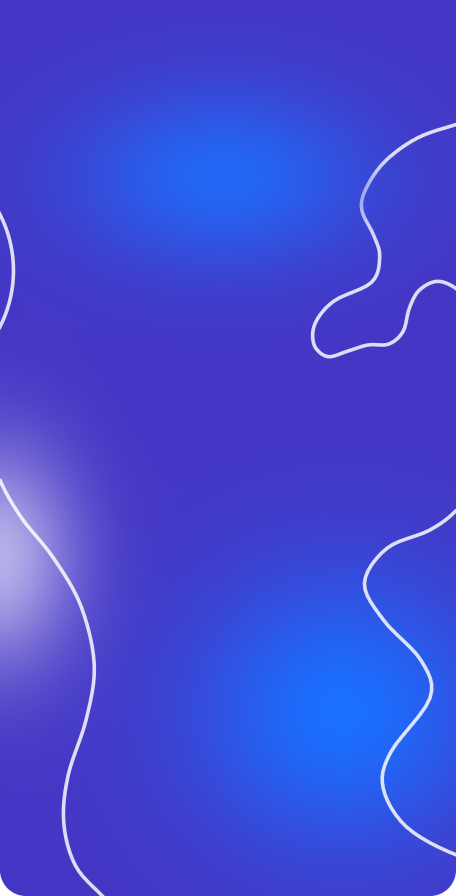
Reproduce this background procedurally as a WebGL 2 fragment shader.

```glsl
#version 300 es
precision highp float;
// Violet backdrop with soft blue and pale glows and thin winding white lines.

uniform vec2 u_resolution;
out vec4 fragColor;

// Canvas units: 1000 is the full height
const vec2 CANVAS = vec2(508.0, 1000.0);
const int KNOTS = 13;
const int STEPS = 6;

const vec3 VIOLET = vec3(0.268, 0.212, 0.770);
const vec3 SKY_BLUE = vec3(0.135, 0.405, 0.960);
const vec3 VIVID_BLUE = vec3(0.105, 0.435, 1.0);
const vec3 LILAC = vec3(0.715, 0.690, 0.915);
const vec3 WHITE = vec3(1.0);

// Spline knots; the first and last only steer the end tangents
const vec2 UPPER_BEND[KNOTS] = vec2[](
  vec2(556, 875), vec2(508, 861), vec2(465, 846), vec2(429, 820), vec2(408, 790),
  vec2(403, 766), vec2(416, 738), vec2(423, 714), vec2(414, 685), vec2(372, 664),
  vec2(351, 639), vec2(350, 615), vec2(365, 602));
const vec2 UPPER_HOOK[KNOTS] = vec2[](
  vec2(351, 639), vec2(350, 615), vec2(365, 602), vec2(387, 608), vec2(410, 615),
  vec2(433, 616), vec2(449, 630), vec2(456, 656), vec2(467, 676), vec2(487, 686),
  vec2(508, 678), vec2(524, 659), vec2(537, 622));
const vec2 RIGHT_WAVE[KNOTS] = vec2[](
  vec2(537, 466), vec2(508, 430), vec2(478, 408), vec2(431, 388), vec2(406, 349),
  vec2(428, 307), vec2(469, 263), vec2(479, 221), vec2(435, 160), vec2(427, 120),
  vec2(453, 77), vec2(508, 46), vec2(560, 35));
const vec2 LEFT_WAVE[KNOTS] = vec2[](
  vec2(-16, 512), vec2(0, 464), vec2(24, 422), vec2(59, 378), vec2(90, 324),
  vec2(105, 258), vec2(96, 197), vec2(76, 135), vec2(71, 82), vec2(84, 34),
  vec2(114, 0), vec2(144, -29), vec2(170, -52));

// Gaussian falloff around an elliptic centre
float glow(vec2 p, vec2 centre, vec2 spread) {
  vec2 d = (p - centre) / spread;
  return exp(-dot(d, d));
}

float segmentDistance(vec2 p, vec2 a, vec2 b) {
  vec2 pa = p - a, ba = b - a;
  return length(pa - ba * clamp(dot(pa, ba) / dot(ba, ba), 0.0, 1.0));
}

// Catmull-Rom interpolation between b and c
vec2 spline(vec2 a, vec2 b, vec2 c, vec2 d, float t) {
  return b + 0.5 * t * (c - a + t * (2.0 * a - 5.0 * b + 4.0 * c - d
       + t * (3.0 * (b - c) + d - a)));
}

float curveDistance(vec2 p, vec2 knots[KNOTS]) {
  float nearest = 1e4;
  for (int i = 1; i < KNOTS - 2; i++) {
    vec2 from = knots[i];
    for (int s = 1; s <= STEPS; s++) {
      vec2 to = spline(knots[i - 1], knots[i], knots[i + 1], knots[i + 2],
                       float(s) / float(STEPS));
      nearest = min(nearest, segmentDistance(p, from, to));
      from = to;
    }
  }
  return nearest;
}

float ringDistance(vec2 p, vec2 centre, float radius) {
  return abs(length(p - centre) - radius);
}

// Signed distance to a panel whose two lower corners are rounded
float panelDistance(vec2 p, float radius) {
  vec2 inset = vec2(min(p.x, CANVAS.x - p.x), p.y);
  return length(max(radius - inset, 0.0)) - radius;
}

// Antialiased coverage of a signed distance
float coverage(float d, float unit) {
  return clamp(0.5 - d / unit, 0.0, 1.0);
}

void main() {
  vec2 p = gl_FragCoord.xy / u_resolution * CANVAS;
  float unit = CANVAS.y / u_resolution.y;

  // Glows
  vec3 color = VIOLET;
  color = mix(color, SKY_BLUE, glow(p, vec2(249, 802), vec2(162, 99)));
  color = mix(color, VIVID_BLUE, glow(p, vec2(382, 206), vec2(164, 154)));
  color = mix(color, LILAC, glow(p, vec2(-4, 378), vec2(88, 122)));

  // Lines, dimmer where the upper bend meets the blue glow
  float line = ringDistance(p, vec2(-123, 698), 138.0);
  line = min(line, curveDistance(p, UPPER_BEND));
  line = min(line, curveDistance(p, UPPER_HOOK));
  line = min(line, curveDistance(p, RIGHT_WAVE));
  line = min(line, curveDistance(p, LEFT_WAVE));
  float opacity = 0.83 - 0.30 * glow(p, vec2(403, 782), vec2(40, 34));
  color = mix(color, WHITE, opacity * coverage(line - 2.0, unit));

  // Rounded lower corners
  color = mix(WHITE, color, coverage(panelDistance(p, 29.0), unit));
  fragColor = vec4(color, 1.0);
}
```
